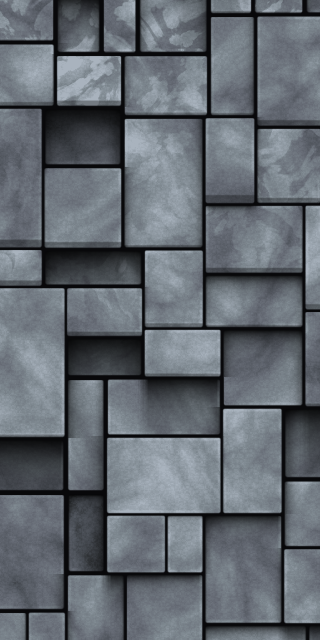
Give the GLSL for this texture, as a WebGL 1 fragment shader.

```glsl
precision highp float;
// A wall of weathered slate blocks set at different depths.
// Pinwheel tiling gives each block its rectangle; raised blocks shade the
// lower ones beside them, and layered cellular noise paints patina and grain.
uniform vec2 u_resolution;

const vec2 CELL = vec2(0.25, 0.29);     // mean block size, canvas width = 1
const float SPLIT_CHANCE = 0.45;        // share of long blocks cut in two
const float GAP = 0.0072;               // inset of the deepest blocks
const float CORNER = 0.008;
const float SHADOW_LENGTH = 0.13;
const float SHADOW_SPREAD = 0.004;
const float SIDE_SHADE = 0.03;
const float UNDERSIDE = 0.035;          // visible lower face of raised blocks
const float BLOCK_CONTRAST = 0.38;      // tone range between blocks
const float HEIGHT_LIGHT = 0.17;
const float CLOUD_CONTRAST = 0.95;
const float GRAIN_CONTRAST = 0.17;
const float PATCH_LIGHT = 0.32;
const vec3 GAP_BLACK = vec3(0.03, 0.03, 0.04);
const vec3 CHARCOAL = vec3(0.17, 0.18, 0.19);
const vec3 SLATE = vec3(0.30, 0.32, 0.35);
const vec3 STEEL = vec3(0.40, 0.42, 0.46);
const vec3 ASH = vec3(0.49, 0.53, 0.56);
const vec3 PALE = vec3(0.62, 0.66, 0.70);

float hash(vec2 p) {
  vec3 q = fract(p.xyx * 0.1031);
  q += dot(q, q.yzx + 33.33);
  return fract((q.x + q.y) * q.z);
}

// Cellular noise: one minus the distance to the nearest scattered point
float cellular(vec2 p) {
  vec2 c = floor(p);
  float nearest = 2.0;
  for (int y = -1; y <= 1; y++) {
    for (int x = -1; x <= 1; x++) {
      vec2 n = c + vec2(float(x), float(y));
      vec2 point = n + vec2(hash(n), hash(n + 57.3));
      nearest = min(nearest, distance(p, point));
    }
  }
  return 1.0 - nearest;
}

float clouds(vec2 p) {
  float sum = 0.0, weight = 0.5;
  p += 0.25 * sin(p.yx * 2.3 + 1.7 * sin(p * 1.4));
  for (int i = 0; i < 4; i++) {
    sum += weight * cellular(p);
    p = mat2(1.6, 1.2, -1.2, 1.6) * p + 11.7;
    weight *= 0.55;
  }
  return sum / 1.01;
}

// Each grid cell holds one cut line, vertical in even cells, else horizontal
float cut(vec2 cell) { return mix(0.14, 0.86, hash(cell + 40.0)); }
bool isEven(vec2 cell) { return mod(cell.x + cell.y, 2.0) < 0.5; }

// Block around p as (left, bottom, right, top)
vec4 blockAt(vec2 p) {
  vec2 g = p / CELL, c = floor(g), f = g - c, v = c;
  float side = step(cut(c), isEven(c) ? f.x : f.y);
  if (isEven(c)) v += vec2(side, step(cut(c + vec2(2.0 * side - 1.0, 0.0)), f.y));
  else v += vec2(step(cut(c + vec2(0.0, 2.0 * side - 1.0)), f.x), side);

  float sw = cut(v - 1.0), ne = cut(v);
  float se = cut(v - vec2(0.0, 1.0)), nw = cut(v - vec2(1.0, 0.0));
  vec4 r = isEven(v) ? vec4(sw, se, ne, nw) : vec4(nw, sw, se, ne);
  r += vec4(v - 1.0, v);

  vec2 size = r.zw - r.xy;
  if (max(size.x, size.y) > 0.95 && hash(v + 17.0) < SPLIT_CHANCE) {
    vec2 mid = r.xy + size * mix(0.32, 0.68, hash(v + 31.0));
    if (size.x > size.y) { if (g.x < mid.x) r.z = mid.x; else r.x = mid.x; }
    else { if (g.y < mid.y) r.w = mid.y; else r.y = mid.y; }
  }
  return r * CELL.xyxy;
}

vec2 blockId(vec4 b) { return floor((b.xy + b.zw) * 128.0); }
float heightOf(vec4 b) { return smoothstep(0.1, 0.9, hash(blockId(b))); }

float roundBox(vec2 p, vec2 halfSize) {
  vec2 q = abs(p) - halfSize + CORNER;
  return length(max(q, 0.0)) + min(max(q.x, q.y), 0.0) - CORNER;
}

// Shade at a distance from an edge shared with the block at p
float shadeFrom(vec2 p, float height, float dist, float reach) {
  float drop = max(heightOf(blockAt(p)) - height, 0.0);
  return exp(-max(dist, 0.0) / (reach * drop + 0.001));
}

vec3 stoneColor(float tone) {
  float t = clamp(tone, 0.0, 1.08) * 4.0;
  vec3 c = mix(CHARCOAL, SLATE, min(t, 1.0));
  c = mix(c, STEEL, clamp(t - 1.0, 0.0, 1.0));
  c = mix(c, ASH, clamp(t - 2.0, 0.0, 1.0));
  return mix(c, PALE, max(t - 3.0, 0.0));
}

void main() {
  float px = 1.0 / u_resolution.x;
  vec2 p = gl_FragCoord.xy * px;
  vec4 b = blockAt(p);
  vec2 mid = 0.5 * (b.xy + b.zw), id = blockId(b);
  float height = heightOf(b), seed = hash(id + 7.0), wear = hash(id + 19.0);
  float inset = GAP * mix(1.0, 0.45, height);
  float d = roundBox(p - mid, 0.5 * (b.zw - b.xy) - inset);

  // Patina, pale flaked patches and fine pitted grain
  vec2 q = p + 5.0 * vec2(seed, wear);
  float grain = 0.6 * cellular(q * vec2(75.0, 100.0)) + 0.4 * hash(floor(q * 256.0));
  float flakes = smoothstep(0.55, 0.63, clouds(q * 8.0 + 9.0));
  flakes *= smoothstep(0.1, 0.8, wear) * mix(0.15, 1.0, smoothstep(0.5, 1.8, p.y));
  float patina = clouds(q * 4.5);
  float tone = 0.28 + BLOCK_CONTRAST * seed + HEIGHT_LIGHT * height + PATCH_LIGHT * flakes;
  tone += CLOUD_CONTRAST * (patina - 0.55) + GRAIN_CONTRAST * (grain - 0.53);

  // Worn bright rim and the darker underside of raised blocks
  float rim = smoothstep(-0.013, -0.006, d) * (1.0 - smoothstep(-0.005, 0.0, d));
  float faceHeight = UNDERSIDE * height * height * smoothstep(0.4, 1.9, mid.y);
  float rise = p.y - b.y - inset - faceHeight;
  float lip = exp(-pow(rise / 0.004, 2.0)) * smoothstep(0.3, 0.8, height);
  tone += (0.12 * rim + 0.12 * lip) * smoothstep(0.4, 0.65, patina);
  vec3 color = stoneColor(tone);
  color *= mix(0.68, 1.0, smoothstep(-px, px, rise));

  // Shadows from higher blocks above and at both sides
  float shadow = 0.0;
  for (int i = -4; i <= 4; i++) {
    vec2 above = vec2(p.x + float(i) * SHADOW_SPREAD, b.w + 0.004);
    shadow += shadeFrom(above, height, b.w - inset - p.y, SHADOW_LENGTH) / 9.0;
  }
  float left = shadeFrom(vec2(b.x - 0.004, p.y), height, p.x - b.x - inset, SIDE_SHADE);
  float right = shadeFrom(vec2(b.z + 0.004, p.y), height, b.z - inset - p.x, SIDE_SHADE);
  color *= (1.0 - 0.9 * shadow) * (1.0 - 0.55 * max(left, right));

  color = mix(color, GAP_BLACK, smoothstep(-px, px, d));
  gl_FragColor = vec4(color, 1.0);
}
```
